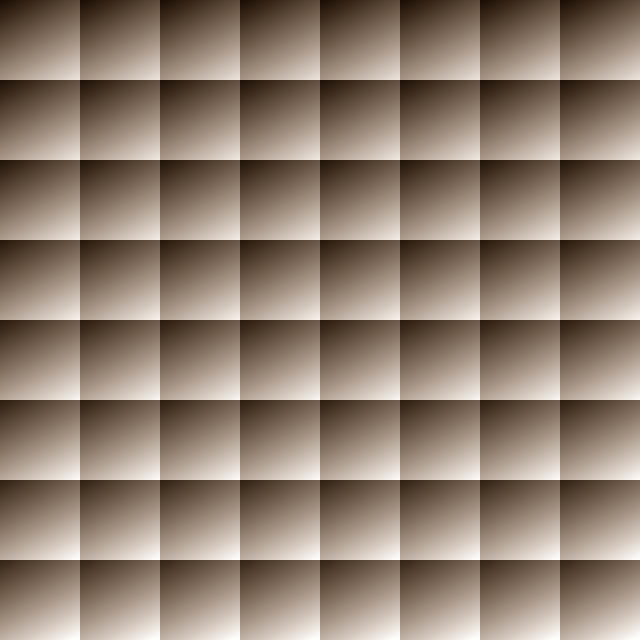
A Shadertoy shader for this pattern:

```glsl
#define TILES 8.0
#define DARKEST 0.15
#define RISE_ACROSS 0.28
#define RISE_DOWN 0.54
#define CANVAS_DRIFT 0.12
#define WARM_TINT vec3(0.0, 0.075, 0.14)
#define TINT_PEAK 0.45
#define TINT_FALLOFF 2.9

// Sawtooth from 0 to 1 with its drop smoothed over one pixel
vec2 smoothSaw(vec2 p, vec2 pixel) {
    vec2 d = fract(p + 0.5) - 0.5;
    return d + clamp(0.5 - d / pixel, 0.0, 1.0);
}

// Brown ramp: the tint is strongest in the midtones and fades at both ends
vec3 sepia(float level) {
    float offset = level - TINT_PEAK;
    return level - WARM_TINT * (1.0 - TINT_FALLOFF * offset * offset);
}

void mainImage(out vec4 fragColor, in vec2 fragCoord) {
    // Canvas position measured from the upper left
    vec2 uv = fragCoord / iResolution.xy;
    uv.y = 1.0 - uv.y;

    // Diagonal shading within each tile
    vec2 cell = smoothSaw(uv * TILES, TILES / iResolution.xy);
    float level = DARKEST + dot(cell, vec2(RISE_ACROSS, RISE_DOWN));

    // Gradual brightening down the whole canvas
    level += CANVAS_DRIFT * (uv.y - 0.5);

    fragColor = vec4(clamp(sepia(level), 0.0, 1.0), 1.0);
}
```
